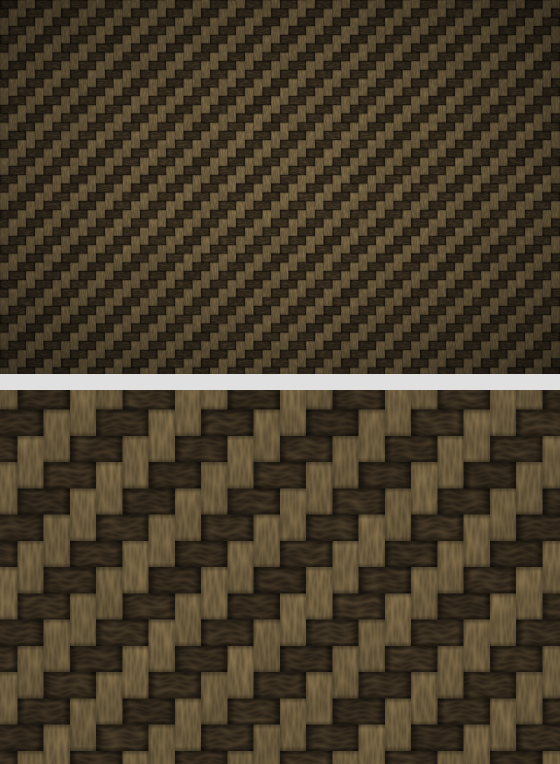
Top: the whole. Bottom: its middle third, enlarged.
This texture is drawn by a WebGL 2 fragment shader. Its source:

```glsl
#version 300 es
precision highp float;
// Bronze carbon-fibre cloth: a two-by-two twill weave with fine fibres and a vignette.

uniform vec2 u_resolution;
out vec4 fragColor;

vec2 hash2(vec2 p) {
  vec2 q = vec2(dot(p, vec2(127.1, 311.7)), dot(p, vec2(269.5, 183.3)));
  return fract(sin(q) * 43758.545);
}

// Cellular noise: distance to the nearest scattered point
float cellular(vec2 p) {
  vec2 base = floor(p);
  float nearest = 2.0;
  for (int y = -1; y <= 1; y++) {
    for (int x = -1; x <= 1; x++) {
      vec2 site = base + vec2(x, y);
      nearest = min(nearest, distance(p, site + hash2(site)));
    }
  }
  return nearest;
}

// Darkening towards both borders of a 0..1 span
float rounded(float t, float width, float low) {
  return mix(low, 1.0, smoothstep(0.0, width, min(t, 1.0 - t)));
}

// Upright tow: one cell wide, two cells long
vec3 lightTow(vec2 p, vec2 f, float along, vec2 id) {
  float fibre = cellular(vec2(p.x * 7.0, p.y * 1.3) + id * 3.0);
  float shade = rounded(f.x, 0.14, 0.84) * rounded(along, 0.1, 0.72);
  shade *= 1.06 - 0.12 * along;
  shade *= 0.84 + 0.34 * fibre;
  shade *= 0.96 + 0.08 * hash2(id).x;
  return vec3(0.43, 0.365, 0.247) * shade;
}

// Level tow: two cells long, one cell tall, shadowed where it dives under
vec3 darkTow(vec2 p, vec2 f, float along, vec2 id) {
  float wave = 0.3 * sin(p.x * 5.0 + id.y * 2.0);
  float fibre = cellular(vec2(p.x * 1.6, p.y * 6.0 + wave) + id * 3.0);
  float shade = rounded(f.y, 0.2, 0.6) * rounded(along, 0.17, 0.55);
  shade *= 0.72 + 0.62 * fibre;
  shade *= 0.92 + 0.16 * hash2(id).y;
  return vec3(0.212, 0.173, 0.118) * shade;
}

// p counts weave cells from the upper left; each diagonal repeats every four
vec3 weave(vec2 p) {
  vec2 cell = floor(p), f = fract(p);
  float stepInTwill = mod(cell.x + cell.y, 4.0);
  if (stepInTwill < 2.0) {
    vec2 id = cell - vec2(stepInTwill, 0.0);
    return darkTow(p, f, 0.5 * (stepInTwill + f.x), id);
  }
  float lengthwise = stepInTwill - 2.0;
  vec2 id = cell - vec2(0.0, lengthwise);
  return lightTow(p, f, 0.5 * (lengthwise + f.y), id);
}

void main() {
  // 64 cells across, averaged over four samples for smooth edges
  vec3 color = vec3(0.0);
  for (int i = 0; i < 4; i++) {
    vec2 offset = vec2(i % 2, i / 2) * 0.5 - 0.25;
    vec2 pos = gl_FragCoord.xy + offset;
    pos.y = u_resolution.y - pos.y;
    color += 0.25 * weave(pos / u_resolution.x * 64.0);
  }

  // Vignette
  vec2 centred = gl_FragCoord.xy / u_resolution - 0.5;
  color *= 1.0 - 0.9 * dot(centred, centred);
  fragColor = vec4(color, 1.0);
}
```
